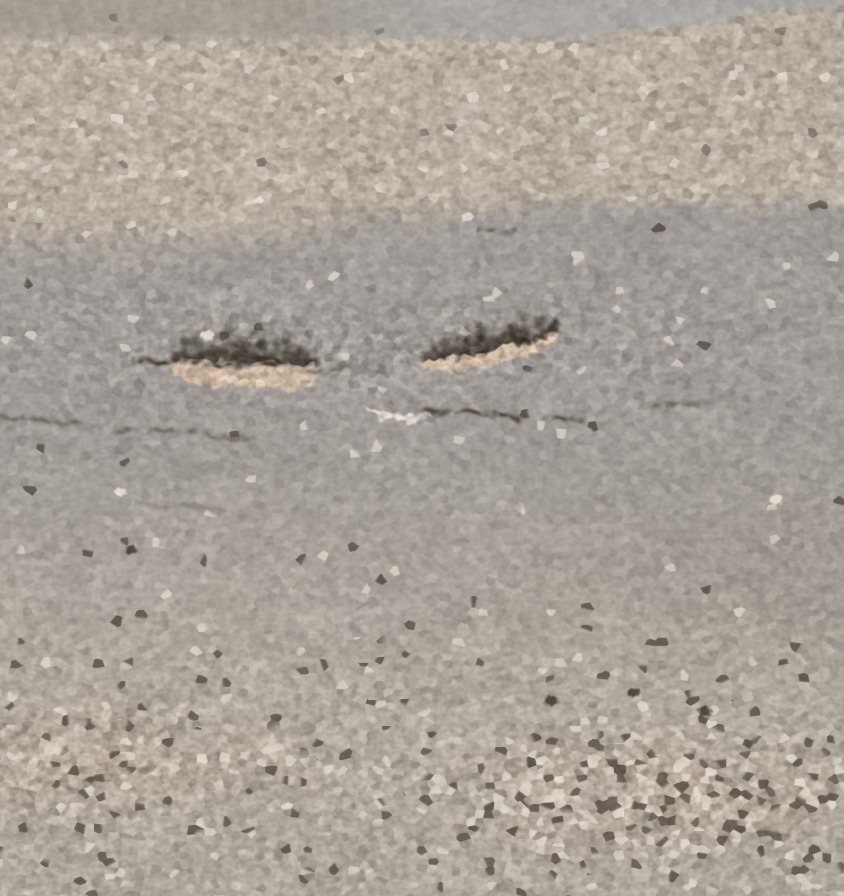
This texture is drawn by a WebGL 1 fragment shader. Its source:

```glsl
precision highp float;
// Worn asphalt seen at a slant: pale gravel band, grey strip with two chipped pits, gritty foreground.
uniform vec2 u_resolution;

const vec3 GREY = vec3(0.628, 0.608, 0.590);
const vec3 GRAVEL = vec3(0.718, 0.678, 0.628);
const vec3 FOREGROUND = vec3(0.684, 0.653, 0.616);
const vec3 WARM = vec3(0.755, 0.690, 0.615);
const vec3 FAR_LEFT = vec3(0.645, 0.620, 0.585);
const vec3 FAR_RIGHT = vec3(0.665, 0.655, 0.643);
const vec3 SHADOW = vec3(0.25, 0.22, 0.19);
const vec3 CHIP = vec3(0.81, 0.72, 0.63);
const vec3 GLINT = vec3(0.93, 0.90, 0.86);
const float GRAIN = 0.085;
const float STONE_TONE = 0.085;
const vec2 STONE_FREQ = vec2(105.0, 125.0);

vec2 hash2(vec2 c) {
  vec3 q = fract(c.xyx * vec3(0.1031, 0.1030, 0.0973));
  q += dot(q, q.yzx + 33.33);
  return fract((q.xx + q.yz) * q.zy);
}

float corner(vec2 c, vec2 f) {
  float a = 6.28318 * hash2(c).x;
  return dot(vec2(cos(a), sin(a)), f);
}

float gradNoise(vec2 p) {
  vec2 i = floor(p), f = fract(p), e = vec2(1, 0);
  vec2 w = f * f * f * (f * (f * 6.0 - 15.0) + 10.0);
  return mix(mix(corner(i, f), corner(i + e, f - e), w.x),
             mix(corner(i + e.yx, f - e.yx), corner(i + 1.0, f - 1.0), w.x), w.y);
}

float fbm(vec2 p) {
  float sum = 0.0, amp = 0.6;
  for (int i = 0; i < 4; i++) {
    sum += amp * gradNoise(p);
    p = mat2(1.7, 1.1, -1.1, 1.7) * p + 17.7;
    amp *= 0.55;
  }
  return sum;
}

// Packed stones with softened joints: x is tone from -1 to 1, y dark grit, z pale grit.
vec3 aggregate(vec2 p, float darkShare, float paleShare) {
  vec2 cell = floor(p), f = fract(p);
  vec4 sum = vec4(0);
  for (int j = -1; j <= 1; j++) {
    for (int i = -1; i <= 1; i++) {
      vec2 o = vec2(i, j), d = o + hash2(cell + o) - f;
      vec2 h = hash2(cell + o + 171.0);
      float w = exp(-13.0 * dot(d, d));
      sum += w * vec4(2.0 * h.x - 1.0, step(h.y, darkShare), step(1.0 - paleShare, h.y), 1);
    }
  }
  return sum.xyz / sum.w;
}

// Soft elliptical weight, one at the centre.
float blob(vec2 p, vec2 centre, vec2 radius) {
  vec2 d = (p - centre) / radius;
  return exp(-dot(d, d));
}

// Irregular small stone with a soft rim.
float pebble(vec2 p, float x, float y, float size) {
  float d = length((p - vec2(x, y)) / vec2(1.3, 1) / size) + 0.5 * gradNoise(p * 180.0);
  return 1.0 - smoothstep(0.6, 1.3, d);
}

// x: shadow above a bowed lip, y: lit rubble below it.
vec2 pit(vec2 p, vec2 a, vec2 b, float bow, float rise, float drop) {
  float t = (p.x - a.x) / (b.x - a.x), arch = max(4.0 * t * (1.0 - t), 0.0);
  float rough = 0.009 * gradNoise(p * 45.0) + 0.006 * gradNoise(p * 120.0);
  float h = p.y - mix(a.y, b.y, t) - bow * arch + rough;
  float fall = h / (rise * sqrt(arch) + 0.001) + 0.7 * gradNoise(p * 85.0);
  float above = smoothstep(-0.003, 0.002, h);
  float shade = above * (1.0 - smoothstep(0.0, 1.2, fall));
  float lit = smoothstep(-0.003, 0.003, h + drop * sqrt(arch)) * (1.0 - above);
  return vec2(shade, lit) * smoothstep(0.0, 0.25, arch);
}

// Thin broken crack running right from a start point.
float crack(vec2 p, float x, float y, float span, float slope) {
  float t = (p.x - x) / span;
  float off = p.y - y - slope * t - 0.008 * gradNoise(vec2(p.x * 22.0, x * 40.0)) - 0.004 * gradNoise(p * 70.0);
  float ends = smoothstep(0.0, 0.08, t) * (1.0 - smoothstep(0.85, 1.0, t));
  float gaps = clamp(0.65 + 1.2 * gradNoise(p * vec2(38, 20)) + gradNoise(p * 110.0), 0.0, 1.0);
  return ends * gaps * exp(-pow(off / 0.0035, 2.0));
}

void main() {
  vec2 p = gl_FragCoord.xy / u_resolution.y;
  float wobble = 0.018 * fbm(p * vec2(12, 22)) + 0.014 * gradNoise(p * 65.0);

  // Broad bands, from the foreground to the far edge.
  float midLine = mix(0.728, 0.772, smoothstep(0.1, 0.68, p.x)) + wobble;
  float farLine = 0.957 + 0.035 * smoothstep(0.6, 0.95, p.x) + 0.5 * wobble;
  float soft = mix(0.035, 0.010, smoothstep(0.2, 0.75, p.x));
  float gravel = smoothstep(midLine - soft, midLine + soft, p.y);
  float far = smoothstep(farLine - 0.008, farLine + 0.010, p.y);
  vec3 col = mix(FOREGROUND, GREY, smoothstep(0.22, 0.58, p.y + 0.12 * fbm(p * 3.0)));
  col -= 0.04 * blob(p, vec2(0.92, 0.36), vec2(0.22, 0.09));
  float grit = blob(p, vec2(0.74, 0.115), vec2(0.23, 0.065));
  float leftGrit = blob(p, vec2(0.08, 0.155), vec2(0.25, 0.06));
  float warmth = 0.5 * grit + 0.45 * leftGrit + 0.7 * fbm(p * 14.0) * (grit + leftGrit);
  col = mix(col, WARM, clamp(warmth, 0.0, 0.9));
  col = mix(col, GRAVEL, gravel);
  col = mix(col, mix(FAR_LEFT, FAR_RIGHT, smoothstep(0.3, 0.55, p.x)), far);

  // Mottling, packed stones and loose grit.
  float rubble = blob(p, vec2(0.40, 0.615), vec2(0.34, 0.06));
  float low = 1.0 - smoothstep(0.12, 0.42, p.y);
  float coarse = (0.6 + 0.4 * gravel + 0.35 * low + 0.6 * rubble + 0.5 * (grit + leftGrit)) * (1.0 - 0.6 * far);
  float grain = gradNoise(p * vec2(88, 112)) + 0.8 * gradNoise(p * vec2(170, 195) + 9.0);
  float share = 0.006 + 0.02 * low + 0.13 * grit + 0.05 * leftGrit;
  vec3 rock = aggregate(p * STONE_FREQ, share, share + 0.015 * (gravel + rubble));
  float tone = rock.x * (0.5 + 0.5 * rock.x * rock.x);
  col += coarse * (GRAIN * grain + STONE_TONE * tone) * vec3(1.0, 0.98, 0.94);
  col += 0.04 * fbm(p * vec2(9, 24)) * (1.0 - 0.4 * gravel);
  col = mix(col, SHADOW, rock.y * (0.65 - 0.35 * gravel));
  col = mix(col, GLINT, 0.6 * rock.z * (1.0 - far));

  // Cracks and the two chipped pits.
  float cracks = crack(p, 0.46, 0.541, 0.21, -0.009) + 0.6 * crack(p, -0.02, 0.535, 0.12, -0.005);
  cracks += 0.6 * crack(p, 0.12, 0.522, 0.18, -0.012) + 0.4 * crack(p, 0.13, 0.438, 0.13, -0.006);
  cracks += 0.8 * crack(p, 0.53, 0.741, 0.05, 0.0) + 0.5 * crack(p, 0.32, 0.585, 0.11, 0.003);
  cracks += 1.2 * crack(p, 0.13, 0.597, 0.22, -0.002) + 0.6 * crack(p, 0.72, 0.545, 0.08, 0.005);
  vec2 pits = pit(p, vec2(0.185, 0.600), vec2(0.362, 0.592), 0.0, 0.036, 0.0);
  pits += pit(p, vec2(0.465, 0.597), vec2(0.63, 0.632), -0.006, 0.034, 0.016);
  pits.y += pit(p, vec2(0.18, 0.597), vec2(0.36, 0.588), 0.0, 0.0, 0.026).y;
  float strip = pit(p, vec2(0.405, 0.543), vec2(0.485, 0.538), 0.0, 0.0, 0.009).y;
  float rubbleTone = 0.12 * grain + 0.13 * tone;
  col = mix(col, CHIP + rubbleTone, min(pits.y, 1.0) * 0.85);
  col = mix(col, GLINT + rubbleTone, strip * 0.85);
  col = mix(col, SHADOW + 0.5 * rubbleTone, min(pits.x, 1.0) * 0.9);
  col = mix(col, SHADOW, min(0.8 * cracks, 0.9));

  // Isolated stones and glints.
  float stones = pebble(p, 0.615, 0.218, 0.006) + pebble(p, 0.707, 0.227, 0.005);
  stones += pebble(p, 0.787, 0.206, 0.006) + pebble(p, 0.146, 0.386, 0.005);
  float glints = pebble(p, 0.134, 0.451, 0.005) + pebble(p, 0.866, 0.443, 0.006);
  glints += pebble(p, 0.232, 0.626, 0.006) + pebble(p, 0.289, 0.777, 0.004);
  col = mix(col, SHADOW, 0.85 * min(stones, 1.0));
  col = mix(col, GLINT, 0.85 * min(glints, 1.0));
  gl_FragColor = vec4(clamp(col, 0.0, 1.0), 1.0);
}
```
